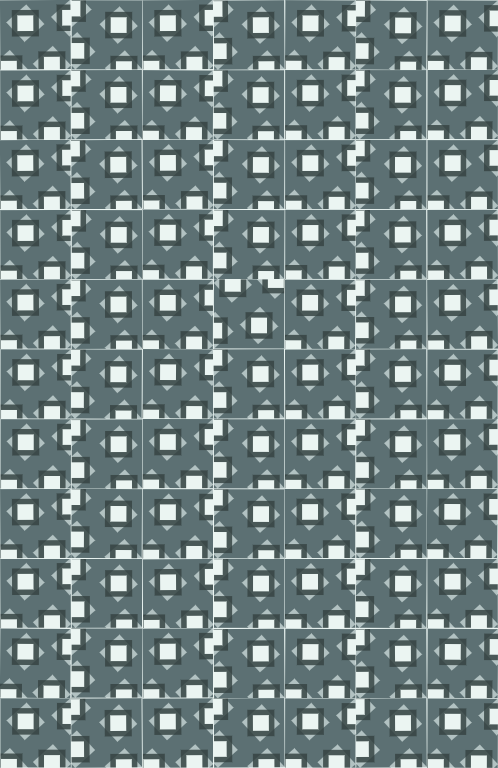
A WebGL 1 fragment shader for this pattern:

```glsl
precision highp float;
// A grid of slate tiles, each holding one whole and three cropped star motifs.
// One tile design is turned a quarter in odd columns and a half in one odd tile;
// each tile sits slightly askew, so uneven pale seams show between tiles.
uniform vec2 u_resolution;

const vec2 GRID = vec2(7.0, 11.0);       // tiles across and down
const vec2 TURNED_TILE = vec2(3.0, 4.0); // column and row of the half turned tile
const float STAR_HALF = 0.19;            // half side of the two crossed squares
const float CORE_HALF = 0.112;           // half side of the pale centre
const float DIAMOND_ANGLE = 0.835;       // radians, a little over an eighth turn
const float SEAM = 0.005;                // gap on each side of a tile
const float TILT = 0.007;                // largest skew of a tile, radians
const float SHIFT = 0.004;               // largest offset of a tile

const vec3 SLATE = vec3(0.36, 0.44, 0.45);
const vec3 CORNER = vec3(0.235, 0.29, 0.29);
const vec3 OVERLAP = vec3(0.285, 0.345, 0.34);
const vec3 TIP = vec3(0.70, 0.76, 0.76);
const vec3 PALE = vec3(0.92, 0.96, 0.95);

// Sine-free hash, three values in 0..1 per cell
vec3 hash3(vec2 cell) {
  vec3 p = fract(cell.xyx * vec3(0.1031, 0.1030, 0.0973));
  p += dot(p, p.yxz + 33.33);
  return fract((p.xxy + p.yzz) * p.zyx);
}

vec2 rotate(vec2 p, float angle) {
  float c = cos(angle), s = sin(angle);
  return vec2(c * p.x - s * p.y, s * p.x + c * p.y);
}

// Antialiased coverage of a centred square
float squareMask(vec2 p, float halfSide, float pixel) {
  float d = max(abs(p.x), abs(p.y)) - halfSide;
  return clamp(0.5 - d / pixel, 0.0, 1.0);
}

// Light diamond under a dark square, with a pale core on top
vec3 drawStar(vec3 color, vec2 p, float pixel) {
  float diamond = squareMask(rotate(p, -DIAMOND_ANGLE), STAR_HALF, pixel);
  float block = squareMask(p, STAR_HALF, pixel);
  float core = squareMask(p, CORE_HALF, pixel);
  color = mix(color, TIP, diamond);
  color = mix(color, mix(CORNER, OVERLAP, diamond), block);
  return mix(color, PALE, core);
}

// Quarter turn for odd columns, half turn for the single odd tile
vec2 orient(vec2 p, vec2 cell) {
  if (all(lessThan(abs(cell - TURNED_TILE), vec2(0.5)))) return -p;
  return mod(cell.x, 2.0) > 0.5 ? vec2(p.y, -p.x) : p;
}

void main() {
  // Tile coordinates, counted from the top left
  vec2 uv = gl_FragCoord.xy / u_resolution;
  vec2 grid = vec2(uv.x, 1.0 - uv.y) * GRID;
  vec2 cell = floor(grid);
  float pixel = GRID.y / u_resolution.y;

  // Loose placement of the tile
  vec3 rnd = hash3(cell + 1.0) * 2.0 - 1.0;
  vec2 p = rotate(fract(grid) - 0.5 + SHIFT * rnd.xy, TILT * rnd.z);
  float tile = squareMask(p, 0.5 - SEAM, pixel);

  // The shared tile design
  vec2 q = orient(p, cell) + 0.5;
  vec3 color = SLATE;
  color = drawStar(color, q - vec2(0.36, 0.335), pixel);
  color = drawStar(color, q - vec2(0.99, 0.26), pixel);
  color = drawStar(color, q - vec2(0.125, 0.985), pixel);
  color = drawStar(color, q - vec2(0.73, 0.93), pixel);

  gl_FragColor = vec4(mix(PALE, color, tile), 1.0);
}
```
